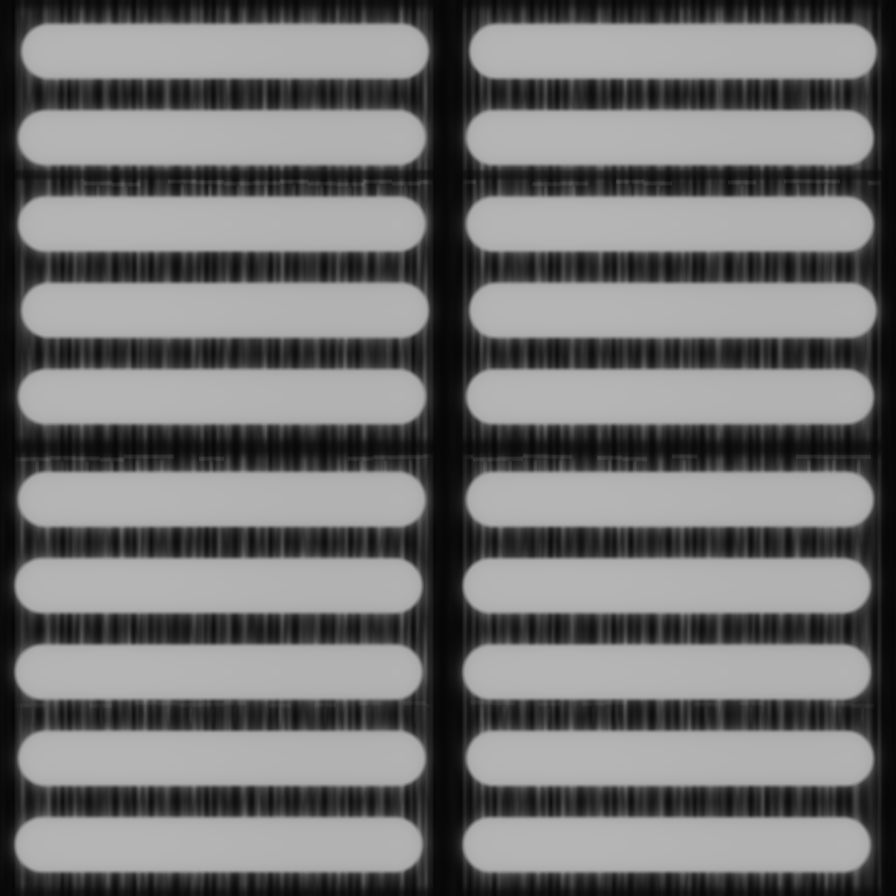
Write a three.js fragment shader that draws this pattern.

```glsl
varying vec2 vUv;

const float TAU = 6.28318;
const vec2 CELL = vec2(0.5);         // two columns, two groups of five bars
const float PITCH = 0.09635;         // bar spacing within a group
const vec2 BAR_HALF = vec2(0.2275, 0.0310);
const float BAR_CENTER = 0.2441;
const float BAR_STEP = 0.0035;       // sideways offset of some rows
const float BAR_GREY = 0.705;

float hash(vec2 p) {
  return fract(sin(dot(p, vec2(127.1, 311.7))) * 4375.85);
}

// Distance to the nearest scattered point, wrapping at the canvas edge
float cellular(vec2 uv, vec2 cells) {
  vec2 p = uv * cells;
  vec2 id = floor(p);
  float nearest = 2.0;
  for (int j = -1; j <= 1; j++) {
    for (int i = -1; i <= 1; i++) {
      vec2 n = id + vec2(float(i), float(j));
      vec2 w = mod(n, cells);
      vec2 point = n + vec2(hash(w), hash(w + 53.0));
      nearest = min(nearest, length(point - p));
    }
  }
  return nearest;
}

// Layered vertical streaks of uneven width
float streaks(vec2 uv) {
  float drift = 0.6 * sin(TAU * uv.y * 3.0);
  float a = sin(TAU * uv.x * 38.0 + 1.8 * sin(TAU * uv.x * 7.0) + drift);
  float b = sin(TAU * uv.x * 86.0 + 2.2 * sin(TAU * uv.x * 13.0) - drift);
  return 0.5 + 0.27 * a + 0.23 * b;
}

float capsule(vec2 p, vec2 halfSize) {
  p.x -= clamp(p.x, halfSize.y - halfSize.x, halfSize.x - halfSize.y);
  return length(p) - halfSize.y;
}

// Signed distance to the nearest bar of the group
float bars(vec2 uv) {
  float y = (fract(uv.y / CELL.y) - 0.5) * CELL.y;
  float row = clamp(floor(y / PITCH + 0.5), -2.0, 2.0);
  float offset = floor(uv.y / CELL.y) + 1.0 - step(0.5, mod(2.0 - row, 3.0));
  float x = uv.x - BAR_CENTER - BAR_STEP * offset;
  x = (fract(x / CELL.x + 0.5) - 0.5) * CELL.x;
  return capsule(vec2(x, y - row * PITCH), BAR_HALF);
}

float line(float d, float width) {
  return 1.0 - smoothstep(0.3 * width, width, abs(d));
}

// Broken row of raised block outlines
float ledge(vec2 uv, float y, float count) {
  vec2 p = vec2(fract(uv.x * count), uv.y - y);
  float id = floor(uv.x * count);
  float top = line(p.y - 0.004 * hash(vec2(id, 3.0)), 0.0035);
  float side = line((p.x - 0.5) / count, 0.003) * line(p.y + 0.009, 0.014);
  return max(top, side) * step(0.35, hash(vec2(id, y * 10.0)));
}

void main() {
  vec2 uv = fract(vUv);
  vec2 border = abs(fract(uv / CELL + 0.5) - 0.5) * CELL;

  // Dark grained backing
  float spots = 1.0 - cellular(uv, vec2(112.0, 18.0));
  float grain = streaks(uv) * (0.35 + 0.9 * spots);
  float panel = smoothstep(0.014, 0.027, border.x);
  float seam = 0.3 + 0.7 * smoothstep(0.002, 0.016, border.y);
  seam *= 1.0 - 0.6 * line(uv.y - 0.805, 0.008);
  float tone = 0.022 + 0.022 * grain;
  tone += panel * seam * (0.02 + 0.18 * grain);
  tone += 0.05 * line(border.x - 0.0185, 0.003) * seam;

  // Worn ledges at the joints
  float ledges = ledge(uv, 0.487, 36.0) + ledge(uv, 0.794, 32.0);
  ledges += 0.5 * ledge(uv, 0.212, 40.0);
  tone += 0.075 * ledges * panel;

  // Uneven pale halo around the bars
  float d = bars(uv);
  float patches = 1.0 - cellular(uv, vec2(8.0, 14.0));
  float halo = exp(-max(d, 0.0) / 0.006);
  tone += halo * (0.12 + 0.14 * patches);

  // Flat bars with a slightly shaded rim
  float rim = exp(min(d, 0.0) / 0.006);
  float face = BAR_GREY - 0.06 * rim + 0.006 * sin(TAU * uv.x * 2.0);
  float cover = 1.0 - smoothstep(-0.0035, 0.0028, d);
  gl_FragColor = vec4(vec3(mix(tone, face, cover)), 1.0);
}
```
